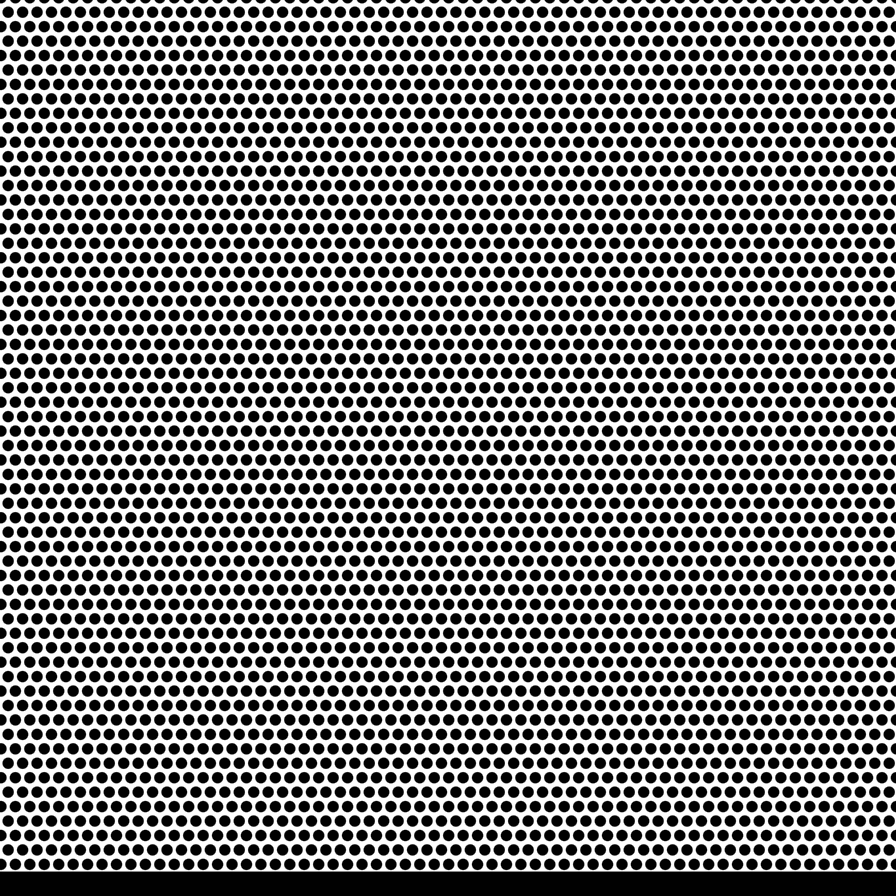
Give the GLSL for this pattern, as a WebGL 2 fragment shader.

```glsl
#version 300 es
precision highp float;

uniform vec2 u_resolution;
out vec4 fragColor;

const vec3 PAPER = vec3(0.995);
const vec3 INK = vec3(0.005);

const float PITCH = 0.01612;                  // equal spacing of dots and rows
const float DOT_RADIUS = 0.00633;
const vec2 FIRST_DOT = vec2(0.00105, 0.0353); // a centre in the lowest row
const float BAR_HEIGHT = 0.0273;

// Signed distance to the nearest dot; odd rows shift by half a pitch.
float staggeredDots(vec2 p, vec2 origin, float pitch, float radius) {
    vec2 grid = (p - origin) / pitch;
    float row = floor(grid.y + 0.5);
    grid.x -= 0.5 * mod(row, 2.0);
    vec2 cell = fract(grid + 0.5) - 0.5;
    return length(cell) * pitch - radius;
}

// Coverage of a shape, blended over the given edge width.
float coverage(float dist, float edge) {
    return clamp(0.5 - dist / edge, 0.0, 1.0);
}

void main() {
    float side = min(u_resolution.x, u_resolution.y);
    vec2 p = gl_FragCoord.xy / side;
    float edge = 1.2 / side;

    // Dot lattice above a solid bar along the bottom
    float dots = staggeredDots(p, FIRST_DOT, PITCH, DOT_RADIUS);
    float lowestDot = FIRST_DOT.y - 0.5 * PITCH;
    dots = max(dots, lowestDot - p.y);
    float bar = p.y - BAR_HEIGHT;

    float ink = max(coverage(dots, edge), coverage(bar, edge));
    fragColor = vec4(mix(PAPER, INK, ink), 1.0);
}
```
